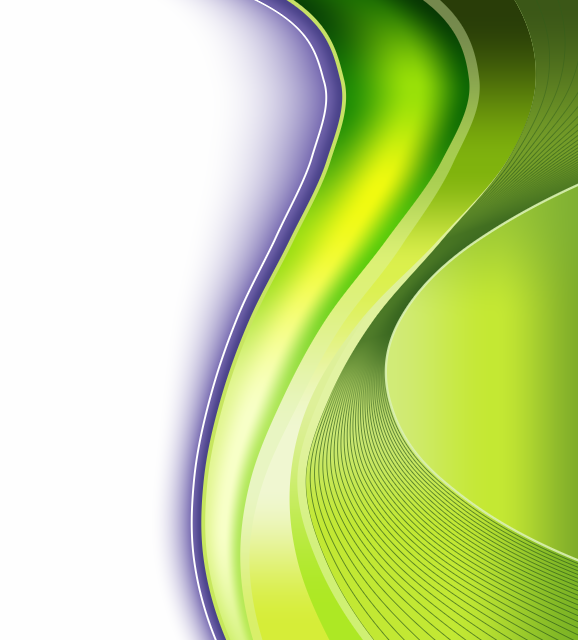
A Shadertoy shader for this background:

```glsl
// Horizontal position of each flowing edge, at even steps down the canvas
const float ribbonLeft[11] = float[](.143, .447, .531, .510, .452, .389, .344, .318, .318, .353, .423);
const float ribbonRight[11] = float[](.400, .660, .732, .690, .603, .508, .440, .391, .375, .395, .449);
const float veilRight[11] = float[](.691, .803, .836, .792, .684, .563, .484, .453, .464, .514, .592);
const float linesLeft[11] = float[](.691, .803, .836, .792, .690, .583, .512, .477, .508, .583, .703);
const float panelLeft[11] = float[](2.2, 1.82, 1.41, .996, .746, .624, .608, .690, .901, 1.302, 1.8);

// Catmull-Rom curve; depth runs from 0 at the top to 1 at the bottom
float curveX(float k[11], float depth) {
    float s = depth * 8.0;
    int i = int(clamp(floor(s), 0.0, 7.0));
    float f = s - float(i);
    float a = k[i], b = k[i + 1], c = k[i + 2], d = k[i + 3];
    return b + 0.5 * f * (c - a + f * (2.0 * a - 5.0 * b + 4.0 * c - d + f * (3.0 * (b - c) + d - a)));
}

float curveSlope(float k[11], float depth) {
    return (curveX(k, depth + .004) - curveX(k, depth - .004)) / .008;
}

// Approximate signed distance, positive to the right of the curve
float curveDistance(float k[11], vec2 p) {
    return (p.x - curveX(k, p.y)) / length(vec2(1.0, curveSlope(k, p.y)));
}

float cover(float d, float pixel) {
    return clamp(d / pixel + 0.5, 0.0, 1.0);
}

float stroke(float d, float halfWidth, float pixel) {
    return cover(halfWidth - abs(d), pixel);
}

// Four colours blended at depths given by stops
vec3 ramp(vec3 a, vec3 b, vec3 c, vec3 d, vec4 stops, float t) {
    vec3 color = mix(a, b, smoothstep(stops.x, stops.y, t));
    color = mix(color, c, smoothstep(stops.y, stops.z, t));
    return mix(color, d, smoothstep(stops.z, stops.w, t));
}

// Violet glow, band and white hairline
vec3 violetMargin(vec2 p, float d, float pixel) {
    float offset = mix(.026, .015, smoothstep(.0, .8, p.y));
    float reach = mix(.185, .065, smoothstep(.1, .75, p.y));
    float away = curveX(ribbonLeft, p.y) - offset - p.x;
    float glow = pow(clamp(1.0 - away / reach, 0.0, 1.0), 2.0);
    vec3 color = mix(vec3(.995), vec3(.46, .41, .69), glow);
    vec3 band = mix(vec3(.43, .38, .66), vec3(.29, .26, .54), smoothstep(-offset, 0.0, d));
    color = mix(color, band, cover(d + offset, pixel));
    return mix(color, vec3(1), stroke(d + offset, .0015, pixel));
}

// Glossy ribbon with a bright core and saturated sides
vec3 glossyRibbon(vec2 p, float d, float pixel) {
    float left = curveX(ribbonLeft, p.y), right = curveX(ribbonRight, p.y);
    float u = (p.x - left) / (right - left);
    vec3 core = ramp(vec3(.10, .42, .01), vec3(.60, .88, .03), vec3(.94, .98, .06), vec3(.97, 1.0, .78),
                     vec4(-.02, .14, .30, .66), p.y);
    vec3 leftSide = ramp(vec3(.03, .25, .02), vec3(.12, .55, .02), vec3(.62, .87, .08), vec3(.88, .96, .56),
                         vec4(.0, .16, .38, .62), p.y);
    vec3 rightSide = ramp(vec3(.03, .22, .01), vec3(.06, .42, .01), vec3(.36, .80, .04), vec3(.70, .91, .36),
                          vec4(.0, .16, .38, .68), p.y);
    vec3 color = mix(leftSide, core, smoothstep(0.0, .55, u));
    color = mix(color, rightSide, smoothstep(.58, 1.0, u));
    color = mix(color, vec3(.75, .92, .30), .6 * smoothstep(.82, 1.05, p.y));
    vec3 rim = mix(vec3(.78, .88, .40), vec3(.78, .91, .36), p.y);
    return mix(color, rim, cover(.006 - d, pixel));
}

// Translucent veil, dark olive above and milky below
vec3 veil(vec2 p, float d, float pixel) {
    vec3 color = ramp(vec3(.16, .24, .03), vec3(.50, .70, .05), vec3(.86, .94, .30), vec3(.94, .97, .82),
                      vec4(.02, .26, .42, .68), p.y);
    color = mix(color, vec3(.84, .93, .22), smoothstep(.76, .98, p.y));
    float rim = mix(.016, .026, smoothstep(.2, .45, p.y)) - .012 * smoothstep(.6, .9, p.y);
    return mix(color, vec3(.87, .95, .68), .42 * cover(rim - d, pixel));
}

// Fine lines that interpolate between the two edges of the fan
vec3 lineFan(vec2 p, float pixel) {
    float left = curveX(linesLeft, p.y), span = curveX(panelLeft, p.y) - left;
    float t = (p.x - left) / span;
    vec3 color = ramp(vec3(.23, .34, .09), vec3(.46, .62, .16), vec3(.58, .76, .27), vec3(.80, .91, .46),
                      vec4(.0, .25, .46, .63), p.y);
    color = mix(color, vec3(.76, .91, .20), smoothstep(.66, .84, p.y));
    color = mix(color, vec3(.48, .70, .14), smoothstep(.70, .92, p.x) * smoothstep(.6, .85, p.y));
    float knot = exp(-pow((p.y - .47) / .12, 2.0)) * smoothstep(.1, 1.0, t);
    color = mix(color, vec3(.20, .38, .13), .75 * knot);
    float slope = mix(curveSlope(linesLeft, p.y), curveSlope(panelLeft, p.y), t);
    float spacing = span / 30.0 / length(vec2(1.0, slope));
    float d = (fract(t * 30.0 + 0.5) - 0.5) * spacing;
    float ink = mix(min(.0014 / spacing, 1.0), stroke(d, .0007, pixel), smoothstep(1.2, 2.6, spacing / pixel));
    return mix(color, vec3(.18, .36, .10), ink * mix(.40, .72, smoothstep(.1, .3, p.y)));
}

vec3 sidePanel(vec2 p) {
    vec3 color = mix(vec3(.82, .92, .47), vec3(.77, .91, .20), smoothstep(.60, .77, p.x));
    color = mix(color, vec3(.49, .67, .16), smoothstep(.77, .92, p.x));
    return mix(color, vec3(.50, .70, .22), .6 * smoothstep(.50, .32, p.y));
}

void mainImage(out vec4 fragColor, in vec2 fragCoord) {
    vec2 p = fragCoord / iResolution.xy;
    p = vec2(p.x * .902, 1.0 - p.y);
    float pixel = 1.0 / iResolution.y;

    float ribbon = curveDistance(ribbonLeft, p);
    float veilStart = curveDistance(ribbonRight, p);
    float lines = curveDistance(linesLeft, p);
    float panel = curveDistance(panelLeft, p);

    // Layers from left to right
    vec3 color = violetMargin(p, ribbon, pixel);
    color = mix(color, glossyRibbon(p, ribbon, pixel), cover(ribbon, pixel));
    color = mix(color, veil(p, veilStart, pixel), cover(veilStart, pixel));
    vec3 wedge = mix(vec3(.87, .94, .60), vec3(.68, .91, .14), smoothstep(.62, .95, p.y));
    color = mix(color, wedge, cover(curveDistance(veilRight, p), pixel));
    color = mix(color, vec3(.90, .96, .66), .6 * cover(lines + .013, pixel) * smoothstep(.42, .6, p.y));
    color = mix(color, lineFan(p, pixel), cover(lines, pixel));
    color = mix(color, sidePanel(p), cover(panel, pixel));
    color = mix(color, vec3(.86, .95, .70), .9 * stroke(panel, .0018, pixel));
    fragColor = vec4(color, 1.0);
}
```
